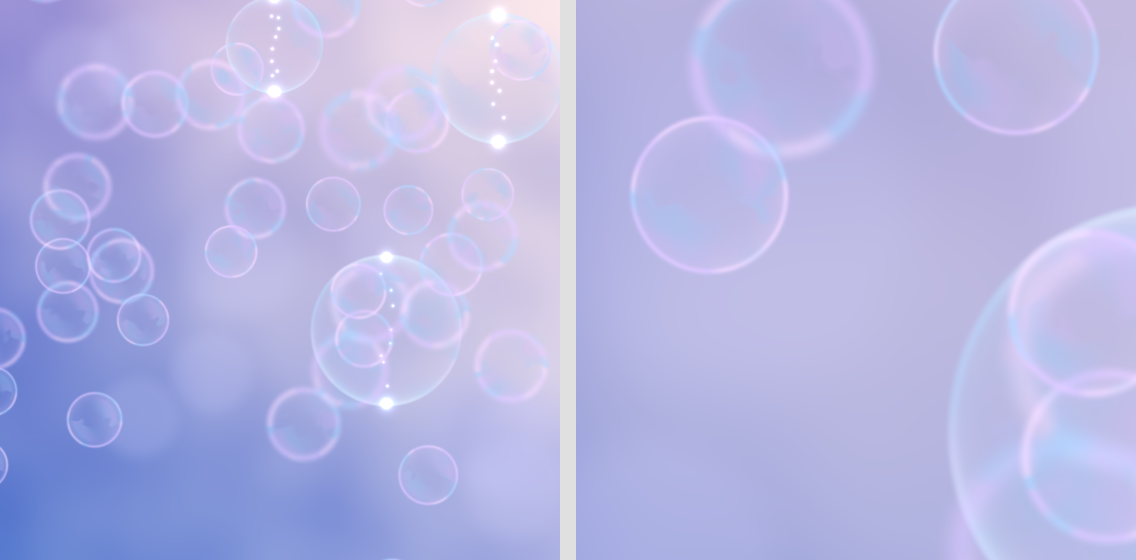
Left, the full canvas; right, a detail of the centre.
Write a Shadertoy shader that draws this background.

```glsl
// Iridescent soap bubbles drifting over a soft periwinkle-to-rose haze.
// A mottled four-corner gradient with blurred light discs lies below; hashed
// loops scatter thin-film bubbles of varied focus, then three large glinting ones.

#define GRID 8              // small bubbles per side, before thinning
#define JITTER 1.9          // scatter, in grid cells
#define RADIUS_SHARP 0.043
#define RADIUS_SOFT 0.066
#define RIM_STRENGTH 0.66
#define FILM_STRENGTH 0.42
#define BOKEH_COUNT 10
#define MOTTLE 0.13         // depth of the broad light and dark drifts
#define CYAN vec3(0.58, 0.77, 0.94)
#define VIOLET vec3(0.82, 0.71, 0.95)
#define ROSE vec3(0.97, 0.84, 0.93)
#define GLINT vec3(0.82, 0.95, 1.0)

vec2 hash2(vec2 p) {
    vec3 q = fract(p.xyx * vec3(0.1031, 0.1030, 0.0973));
    q += dot(q, q.yzx + 33.33);
    return fract((q.xx + q.yz) * q.zy);
}

float corner(vec2 cell, vec2 f, vec2 offset) {
    return dot(hash2(cell + offset + 50.0) * 2.0 - 1.0, f - offset);
}

// Gradient noise, roughly -0.7 to 0.7
float noise(vec2 p) {
    vec2 i = floor(p), f = p - i;
    vec2 u = f * f * f * (f * (f * 6.0 - 15.0) + 10.0);
    return mix(mix(corner(i, f, vec2(0, 0)), corner(i, f, vec2(1, 0)), u.x),
               mix(corner(i, f, vec2(0, 1)), corner(i, f, vec2(1, 1)), u.x), u.y);
}

// Hazy gradient, warm light at upper right, wide unfocused discs
vec3 backdrop(vec2 uv) {
    vec2 w = clamp(uv + 0.14 * vec2(noise(uv * 2.6), noise(uv * 2.6 + 19.0)), 0.0, 1.0);
    vec3 low = mix(vec3(0.34, 0.48, 0.81), vec3(0.67, 0.69, 0.89), w.x);
    vec3 high = mix(vec3(0.61, 0.57, 0.84), vec3(0.95, 0.88, 0.91), w.x);
    vec3 col = mix(low, high, w.y);
    vec2 toLight = uv - vec2(0.76, 0.78);
    col = mix(col, vec3(0.91, 0.84, 0.90), 0.40 * exp(-4.0 * dot(toLight, toLight)));
    float drift = noise(uv * 3.7 + 4.0) + 0.5 * noise(uv * 7.5 + 31.0);
    col += MOTTLE * drift * vec3(1.0, 0.85, 0.3);
    for (int i = 0; i < BOKEH_COUNT; i++) {
        vec2 h = hash2(vec2(i, 71));
        float r = mix(0.07, 0.13, hash2(vec2(i, 12)).x);
        float disc = 1.0 - smoothstep(r * 0.65, r * 1.2, length(uv - h));
        col = mix(col, mix(col + 0.08, vec3(0.74, 0.74, 0.92), 0.5), 0.36 * disc);
    }
    return col;
}

// Thin-film sphere; blur is the rim softness relative to its radius
vec3 bubble(vec3 col, vec2 p, float r, float blur, float seed, float strength) {
    vec2 q = p / r;
    float d = length(q);
    if (d > 1.5) return col;
    blur = max(blur, 1.2 / (r * iResolution.y));
    float disc = 1.0 - smoothstep(1.0 - blur, 1.0 + blur, d);
    float ring = (d - 1.0 + blur) / blur;
    float rim = exp(-ring * ring);
    float swirl = noise(q * 1.6 + seed);
    float phase = 2.0 * atan(q.y, q.x) + seed + 4.0 * swirl;
    vec3 film = mix(VIOLET, CYAN, smoothstep(0.0, 1.1, sin(phase)));
    film = mix(film, ROSE, 0.6 * smoothstep(0.2, 1.0, cos(phase)));
    film = mix(film, col + 0.13, 0.45);
    float edgeGlow = disc * d * d * d * d;
    col = mix(col, film, strength * (RIM_STRENGTH * rim + FILM_STRENGTH * edgeGlow));

    // Ragged skyline reflections in the upper right and lower left
    float skyline = dot(q, vec2(0.35, 0.94)) + 0.55 * noise(q * 3.2 + seed * 3.0);
    float soft = 0.03 + blur;
    float upper = smoothstep(-soft, soft, skyline - 0.12) * smoothstep(-0.3, 0.5, q.x);
    float lower = smoothstep(-soft, soft, -skyline - 0.22) * smoothstep(0.4, -0.4, q.x);
    float belt = smoothstep(0.15, 0.5, d) * (1.0 - smoothstep(0.70, 0.92, d));
    vec3 sky = mix(mix(CYAN, VIOLET, smoothstep(-0.25, 0.35, swirl)), col + 0.06, 0.35);
    return mix(col, sky, strength * 0.46 * belt * (upper + lower));
}

// Hot point with a faint cyan halo
vec3 glint(vec2 p, float size) {
    float d2 = dot(p, p) / (size * size);
    return vec3(exp(-d2)) + GLINT * 0.22 * exp(-d2 * 0.2);
}

// Large bubble: bright lower limb, paired glints, beads along its axis
vec3 largeBubble(vec3 col, vec2 p, float r, float seed) {
    float d = length(p) / r;
    col = bubble(col, p, r, 0.022, seed, 0.6);
    float disc = 1.0 - smoothstep(0.98, 1.02, d);
    float limb = disc * pow(min(d, 1.0), 11.0);
    float lit = 0.25 + 0.75 * smoothstep(0.1, 1.0, abs(dot(p / r, vec2(0.35, 0.94))));
    col = mix(col, GLINT, 0.66 * limb * lit);
    col += glint(p - vec2(0.0, 0.97 * r), 0.0058) + glint(p + vec2(0.0, 0.97 * r), 0.0068);
    for (int i = 0; i < 8; i++) {
        vec2 h = hash2(vec2(i, seed * 7.0));
        vec2 bead = r * vec2((h.x - 0.5) * 0.2, -0.75 + 1.5 * (float(i) + h.y) / 8.0);
        col += 0.36 * mix(ROSE, GLINT, h.x) * glint(p - bead, 0.0024);
    }
    return col;
}

void mainImage(out vec4 fragColor, in vec2 fragCoord) {
    vec2 uv = fragCoord / iResolution.xy;
    vec2 aspect = vec2(iResolution.x / iResolution.y, 1.0);
    vec3 col = backdrop(uv);

    // Three large bubbles, the middle one hanging lower
    for (int i = 0; i < 3; i++) {
        float n = float(i), hang = float(i == 1);
        vec2 c = vec2(0.49 + 0.2 * n, mix(0.92 - 0.03 * n, 0.41, hang));
        col = largeBubble(col, (uv - c) * aspect, 0.087 + 0.015 * n + 0.033 * hang, n + 1.0);
    }

    // Small bubbles, thinner toward the bottom and far right
    for (int i = 0; i < GRID * GRID; i++) {
        vec2 h = hash2(vec2(i, 5)), k = hash2(vec2(i, 37));
        vec2 c = (vec2(i % GRID, i / GRID) + 0.5 + (h - 0.5) * JITTER) / float(GRID);
        float keep = mix(0.28, 0.92, smoothstep(0.15, 0.5, c.y)) * (1.0 - 0.5 * smoothstep(0.7, 1.0, c.x));
        if (k.x > keep) continue;
        float defocus = k.y * k.y;
        float r = mix(RADIUS_SHARP, RADIUS_SOFT, defocus) + 0.010 * h.x;
        col = bubble(col, (uv - c) * aspect, r, mix(0.035, 0.14, defocus), 6.0 * h.y + float(i), mix(1.0, 0.75, defocus));
    }
    fragColor = vec4(clamp(col, 0.0, 1.0), 1.0);
}
```
